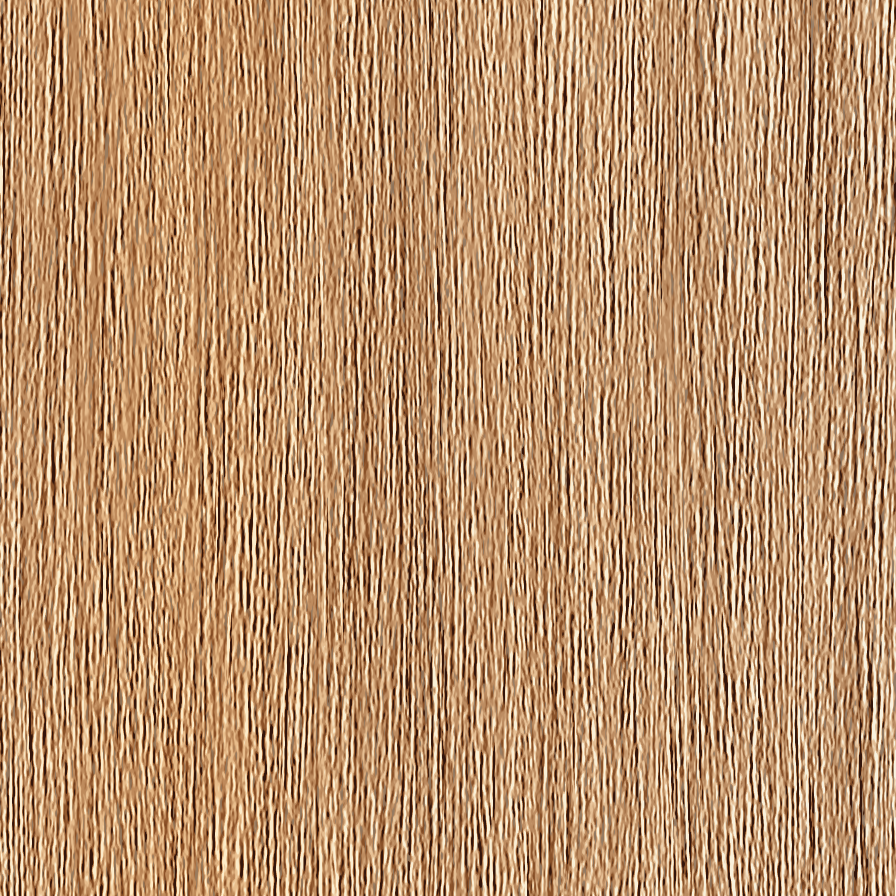
Give the GLSL for this texture, as a Shadertoy shader.

```glsl
vec3 hash3(vec2 cell) {
    vec3 q = fract(cell.xyx * vec3(0.1031, 0.1030, 0.0973));
    q += dot(q, q.yxz + 33.33);
    return fract((q.xxy + q.yzz) * q.zyx);
}

// Cellular noise: each cell scatters one short rippled streak; unit deviation
float streaks(vec2 p, float ripple) {
    vec2 cell = floor(p), f = fract(p);
    float sum = 0.0;
    for (int j = -1; j <= 1; j++)
    for (int i = -1; i <= 1; i++) {
        vec2 offset = vec2(i, j);
        vec3 h = hash3(cell + offset);
        vec2 d = f - offset - h.xy;
        float window = max(0.0, 1.0 - dot(d, d));
        sum += window * window * cos(ripple * d.x + 6.2832 * h.z);
    }
    return sum / 0.56;
}

// Sparse thin, tapered cracks
float cracks(vec2 p) {
    p *= vec2(50.0, 9.0);
    vec2 cell = floor(p), f = fract(p);
    float crack = 0.0;
    for (int j = -1; j <= 1; j++)
    for (int i = -1; i <= 1; i++) {
        vec2 offset = vec2(i, j);
        vec3 h = hash3(cell + offset + 71.0);
        vec2 d = f - offset - h.xy;
        float halfWidth = 0.06 * (1.0 - d.y * d.y * (1.2 + 6.0 * h.x));
        float line = 1.0 - smoothstep(-0.03, 0.03, abs(d.x) - halfWidth);
        crack = max(crack, line * step(0.86, h.z));
    }
    return crack;
}

vec3 woodRamp(float z) {
    vec3 color = mix(vec3(0.20, 0.08, 0.04), vec3(0.54, 0.32, 0.16), smoothstep(-1.9, -1.1, z));
    color = mix(color, vec3(0.74, 0.55, 0.38), smoothstep(-1.0, -0.2, z));
    color = mix(color, vec3(0.90, 0.75, 0.58), smoothstep(-0.1, 0.58, z));
    return mix(color, vec3(0.98, 0.94, 0.84), smoothstep(0.65, 1.4, z));
}

void mainImage(out vec4 fragColor, in vec2 fragCoord) {
    vec2 uv = fragCoord / iResolution.xy;

    // Nearly straight fibres with a slight lean and a fine ragged wobble
    vec2 p = uv;
    p.x += 0.004 * sin(uv.y * 4.0 + uv.x * 7.0) + 0.0006 * sin(uv.y * 23.0 + uv.x * 31.0);
    p.x += 0.0002 * sin(uv.y * 137.0 + uv.x * 460.0) + 0.0002 * sin(uv.y * 311.0 - uv.x * 370.0);

    // Fibres from long to ragged
    float fibre = 0.58 * streaks(p * vec2(136.0, 19.0), 6.2);
    fibre += 0.42 * streaks(p * vec2(118.0, 7.0) + 37.0, 6.2);
    fibre += 0.52 * streaks(p * vec2(172.0, 44.0) + 91.0, 6.0);
    fibre += 0.46 * streaks(p * vec2(190.0, 135.0) + 153.0, 4.5);

    // Faint bands, and relief that varies in columns and grows to the lower right
    float band = streaks(p * vec2(19.0, 2.2) + 211.0, 3.0);
    float patchTone = streaks(p * vec2(5.0, 1.6) + 307.0, 2.0);
    float column = streaks(p * vec2(34.0, 5.0) + 503.0, 3.0);
    float relief = 0.98 + 0.14 * (uv.x - uv.y) + 0.05 * patchTone + 0.14 * column;
    float z = fibre * relief + 0.09 * band + 0.05 * patchTone;

    // Cracks with a bright lip
    z += 1.5 * cracks(p + vec2(0.0027, 0.0)) - 2.2 * cracks(p);

    vec3 color = woodRamp(z);

    // Dusty grey flecks among the middle browns
    float dust = smoothstep(0.7, 1.4, streaks(p * vec2(150.0, 45.0) + 409.0, 5.0));
    float middle = smoothstep(-1.7, -1.0, z) * (1.0 - smoothstep(-0.3, 0.2, z));
    color = mix(color, vec3(0.56, 0.48, 0.40), 0.8 * dust * middle);

    // Warmer wood on the left, paler on the right
    float warmth = 0.6 * exp(-pow((uv.x - 0.2) / 0.16, 2.0)) - 0.35 * smoothstep(0.6, 1.0, uv.x);
    color *= 1.0 + warmth * vec3(0.02, -0.03, -0.12);

    fragColor = vec4(clamp(color, 0.0, 1.0), 1.0);
}
```
